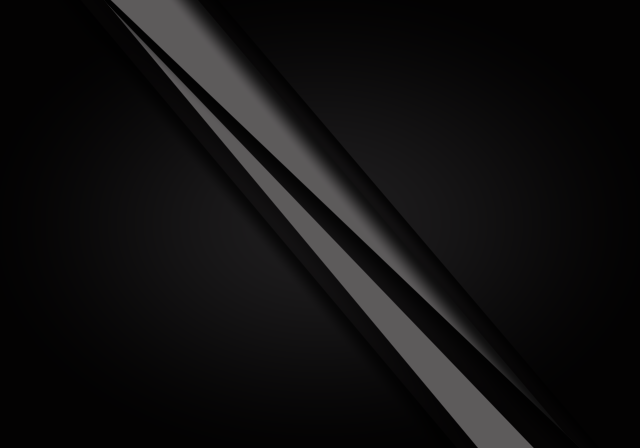
A Shadertoy shader for this background:

```glsl
// Two grey slivers crossing a dark vignetted field on a falling diagonal.
// Each slanted edge is a signed distance; sheets are stacked from lower left
// to upper right, and every sheet drops a soft shadow on the one below it.

const vec3 FIELD_GLOW = vec3(0.117, 0.112, 0.117);
const vec3 FIELD_RIM  = vec3(0.010, 0.007, 0.008);
const vec3 STEEL      = vec3(0.365, 0.355, 0.358);
const vec3 SOOT       = vec3(0.014, 0.011, 0.012);

// Signed distance to the line from (topX, 1) to (bottomX, 0), positive on the right
float edgeDistance(vec2 p, float topX, float bottomX) {
    float run = topX - bottomX;
    return (p.x - bottomX - run * p.y) / sqrt(1.0 + run * run);
}

// Antialiased coverage of the positive side
float coverage(float d, float pixel) {
    return smoothstep(-0.75 * pixel, 0.75 * pixel, d);
}

// Light left at distance d from a sheet above, darkest at contact
float shadow(float d, float width, float darkest) {
    return mix(darkest, 1.0, smoothstep(0.0, width, d));
}

// Elliptical glow fading towards the rim of the canvas
vec3 field(vec2 uv) {
    float r = length((uv - 0.5) * 2.0);
    return mix(FIELD_GLOW, FIELD_RIM, smoothstep(0.0, 1.12, r));
}

void mainImage(out vec4 fragColor, in vec2 fragCoord) {
    vec2 uv = fragCoord / iResolution.xy;
    vec2 p = fragCoord / iResolution.y;
    float pixel = 1.0 / iResolution.y;

    // Slanted edges, ordered from left to right
    float panelLeft  = edgeDistance(p, 0.180, 1.020);
    float lowerLeft  = edgeDistance(p, 0.2325, 1.067);
    float lowerRight = edgeDistance(p, 0.231, 1.1915);
    float upperLeft  = edgeDistance(p, 0.247, 1.295);
    float upperRight = edgeDistance(p, 0.442, 1.289);
    float panelRight = edgeDistance(p, 0.487, 1.338);

    // Field, shaded beside the left panel
    vec3 ground = field(uv);
    vec3 panel = ground * 0.52 + SOOT;
    vec3 color = ground * shadow(-panelLeft, 0.045, 0.25);

    // Left panel
    vec3 leftPanel = panel * shadow(-lowerLeft, 0.03, 0.75);
    color = mix(color, leftPanel, coverage(panelLeft, pixel));

    // Dark channel between the slivers
    vec3 channel = panel * shadow(-upperLeft, 0.05, 0.22);
    color = mix(color, channel, coverage(lowerRight, pixel));

    // Lower sliver, dimmed where it nears the upper one
    vec3 lowerSteel = STEEL * shadow(-upperLeft + 0.012, 0.05, 0.3);
    float lowerMask = coverage(min(lowerLeft, -lowerRight), pixel);
    color = mix(color, lowerSteel, lowerMask);

    // Upper sliver, fading under the right panel
    vec3 upperSteel = STEEL * shadow(-upperRight, 0.052, 0.16);
    color = mix(color, upperSteel, coverage(upperLeft, pixel));

    // Right panel, then the field lying over its outer edge
    vec3 rightPanel = panel * shadow(-panelRight, 0.03, 0.25);
    color = mix(color, rightPanel, coverage(min(upperLeft, upperRight), pixel));
    color = mix(color, ground, coverage(panelRight, pixel));

    fragColor = vec4(color, 1.0);
}
```
